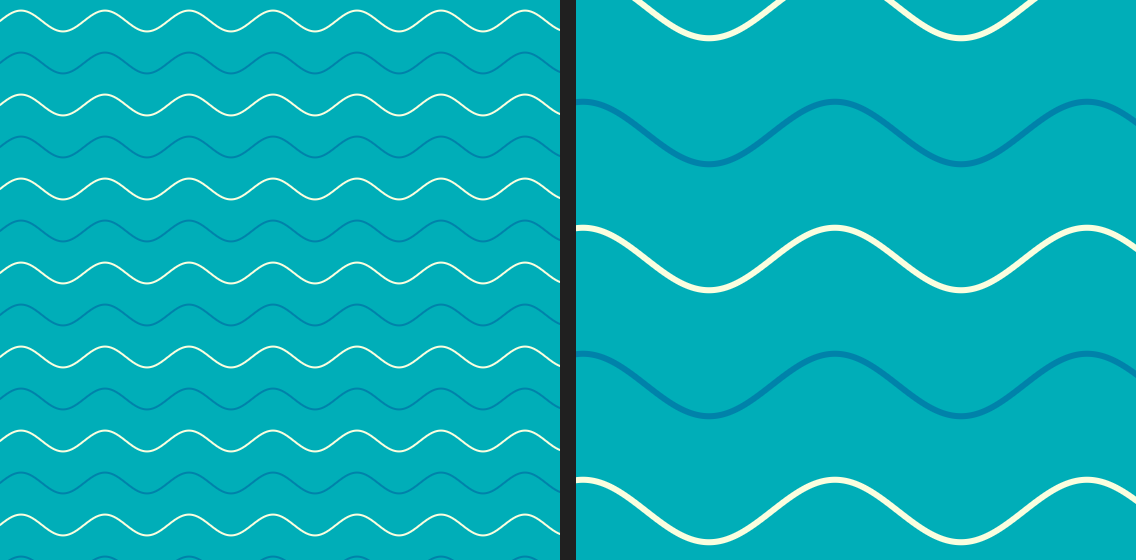
Left, the full canvas; right, a detail of the centre.
Write a Shadertoy shader that draws this pattern.

```glsl
// Thin horizontal waves, alternating cream and deep blue, on a turquoise ground.

const float TAU = 6.2831853;
const vec3 TURQUOISE = vec3(0.0, 0.682, 0.722);
const vec3 DEEP_BLUE = vec3(0.0, 0.51, 0.665);
const vec3 CREAM = vec3(0.98, 0.995, 0.875);

// Height above a row's bottom edge becomes distance from its wave's centre line.
float waveDistance(float offset, float x, float amplitude, float wavelength) {
    float k = TAU / wavelength;
    float slope = amplitude * k * cos(k * x);
    return abs(offset) / sqrt(1.0 + slope * slope);
}

// Antialiased coverage of a stroke of the given width.
float stroke(float dist, float width, float pixel) {
    return clamp((0.5 * width - dist) / pixel + 0.5, 0.0, 1.0);
}

void mainImage(out vec4 fragColor, in vec2 fragCoord) {
    const float wavelength = 0.15;
    const float rowHeight = 0.075;
    const float amplitude = 0.0186;
    const float lineWidth = 0.0036;

    float pixel = 1.0 / iResolution.y;
    vec2 uv = fragCoord * pixel;

    // Unbend the waves into straight rows counted down from the top.
    float depth = 1.0 - uv.y + amplitude * sin(TAU * uv.x / wavelength);
    float row = floor(depth / rowHeight);
    float offset = depth - (row + 0.5) * rowHeight;

    // Even rows are cream, odd rows are blue.
    vec3 lineColor = mix(CREAM, DEEP_BLUE, mod(row, 2.0));
    float dist = waveDistance(offset, uv.x, amplitude, wavelength);
    vec3 color = mix(TURQUOISE, lineColor, stroke(dist, lineWidth, pixel));

    fragColor = vec4(color, 1.0);
}
```
